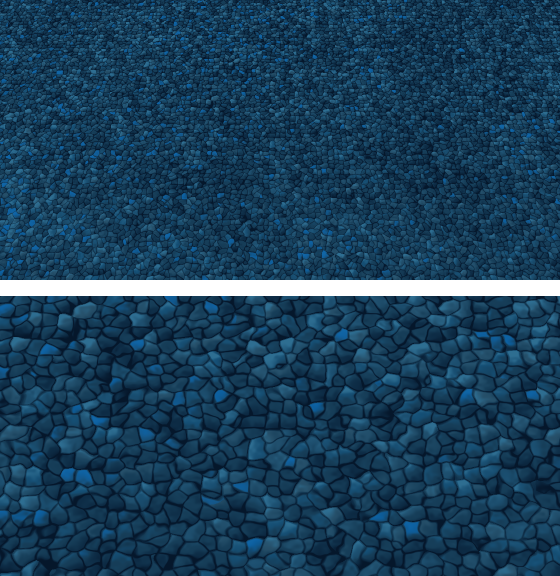
Top, the full canvas; bottom, a detail of the centre.
Write a Shadertoy shader that draws this texture.

```glsl
const vec3 DARK  = vec3(0.02, 0.09, 0.17);
const vec3 DEEP  = vec3(0.05, 0.17, 0.27);
const vec3 MID   = vec3(0.085, 0.24, 0.345);
const vec3 BLUE  = vec3(0.08, 0.31, 0.46);
const vec3 DUSTY = vec3(0.15, 0.31, 0.41);
const vec3 LIGHT = vec3(0.18, 0.43, 0.57);
const vec3 VIVID = vec3(0.03, 0.39, 0.68);
const vec3 CHIP  = vec3(0.62, 0.62, 0.58);

const float GRAINS = 46.0;  // grains per canvas height at the near edge
const float TILT = 0.3;     // how fast the ground recedes

float hash(vec2 p, float seed) {
    return fract(sin(dot(p, vec2(127.1, 311.7)) + seed * 17.3) * 43758.5453);
}

vec2 hash2(vec2 p, float seed) {
    return vec2(hash(p, seed), hash(p, seed + 1.0));
}

float valueNoise(vec2 p, float seed) {
    vec2 i = floor(p), f = fract(p);
    f = f * f * (3.0 - 2.0 * f);
    float low = mix(hash(i, seed), hash(i + vec2(1, 0), seed), f.x);
    float high = mix(hash(i + vec2(0, 1), seed), hash(i + vec2(1, 1), seed), f.x);
    return mix(low, high, f.y);
}

float patches(vec2 p, float seed) {
    return 0.5 * valueNoise(p * 2.5, seed) + 0.3 * valueNoise(p * 6.0, seed + 1.0)
         + 0.2 * valueNoise(p * 14.0, seed + 2.0);
}

// Distance to a grain centre, squeezed along a random axis
float grainDistance(vec2 offset, vec2 id) {
    float angle = 6.2832 * hash(id, 3.0);
    vec2 axis = vec2(cos(angle), sin(angle));
    vec2 local = vec2(dot(offset, axis), dot(offset, vec2(-axis.y, axis.x)));
    float stretch = mix(1.0, 1.4, hash(id, 4.0));
    return length(local * vec2(1.0 / stretch, stretch)) - 0.25 * hash(id, 5.0);
}

// Nearest grain: offset from its centre, its cell, and the gap to the next one
void findGrain(vec2 q, out vec2 offset, out vec2 id, out float gap) {
    vec2 base = floor(q);
    float nearest = 9.0, second = 9.0;
    for (int y = -1; y <= 1; y++)
    for (int x = -1; x <= 1; x++) {
        vec2 cell = base + vec2(x, y);
        vec2 toCentre = q - cell - 0.1 - 0.8 * hash2(cell, 1.0);
        float d = grainDistance(toCentre, cell);
        if (d < nearest) {
            second = nearest;
            nearest = d;
            offset = toCentre;
            id = cell;
        } else {
            second = min(second, d);
        }
    }
    gap = second - nearest;
}

vec3 toneRamp(float tone, float dustiness) {
    vec3 c = mix(DARK, DEEP, smoothstep(0.0, 0.28, tone));
    c = mix(c, MID, smoothstep(0.25, 0.5, tone));
    c = mix(c, mix(BLUE, DUSTY, dustiness), smoothstep(0.5, 0.75, tone));
    return mix(c, LIGHT, smoothstep(0.72, 1.0, tone));
}

vec3 surface(vec2 p, float aspect) {
    // Receding ground plane
    float depth = 1.0 / (1.0 - TILT * p.y);
    vec2 q = GRAINS * vec2((p.x - 0.5 * aspect) * depth, depth / TILT);
    q += 0.3 * (vec2(valueNoise(q * 1.7, 20.0), valueNoise(q * 1.7, 21.0)) - 0.5);

    vec2 offset, id;
    float gap;
    findGrain(q, offset, id, gap);

    // Each grain has its own tone, a tilted facet and a rough skin
    float contrast = mix(0.85, 1.15, smoothstep(0.1, 0.9, p.y));
    vec2 facet = vec2(-0.25, 0.4) + 0.9 * (hash2(id, 7.0) - 0.5);
    float tone = 0.5 * (hash(id, 6.0) - 0.5) + 0.6 * dot(offset, facet);
    tone += 0.2 * (valueNoise(q * 3.2, 9.0) - 0.5);
    tone -= 0.5 * (1.0 - smoothstep(0.0, 0.24, gap)) - 0.13;
    tone = 0.46 + contrast * tone + 0.4 * (patches(p, 30.0) - 0.5);
    vec3 color = toneRamp(tone, hash(id, 11.0));

    // Unworn grains keep a strong blue, gathered in loose patches
    float fresh = 0.12 + 0.5 * (patches(p, 40.0) - 0.5);
    float isVivid = step(hash(id, 12.0), fresh);
    color = mix(color, VIVID, 0.75 * isVivid * smoothstep(0.4, 0.85, tone));

    // Rare pale chips
    float chip = step(0.9994, hash(id, 13.0));
    return mix(color, CHIP, chip * (1.0 - smoothstep(0.2, 0.4, length(offset))));
}

void mainImage(out vec4 fragColor, in vec2 fragCoord) {
    float aspect = iResolution.x / iResolution.y;
    vec3 sum = vec3(0.0);
    // Four samples per pixel smooth the grain edges
    for (int i = 0; i < 4; i++) {
        vec2 jitter = 0.5 * vec2(i % 2, i / 2) - 0.25;
        sum += surface((fragCoord + jitter) / iResolution.y, aspect);
    }
    fragColor = vec4(sum / 4.0, 1.0);
}
```
